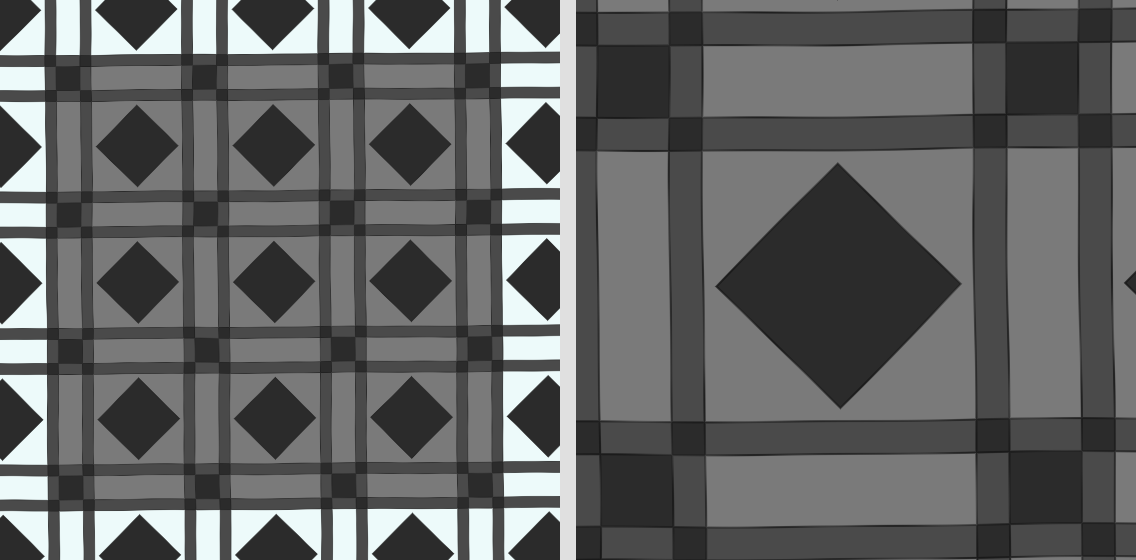
Left: the whole. Right: its middle third, enlarged.
A Shadertoy shader for this pattern:

```glsl
#define PITCH 0.2437
#define CENTER vec2(0.490, 0.497)
#define TILT 0.0065
#define DIAMOND_RADIUS 0.0729
#define BAND_OFFSET 0.0313
#define BAND_HALF 0.0098
#define INK_HALF 0.0006
#define WOBBLE 0.0005
#define PAPER vec3(0.93, 0.98, 0.98)
#define PANEL vec3(0.48)
#define BAND vec3(0.29)
#define DARK vec3(0.17)

// Antialiased coverage of a signed distance
float coverage(float dist) {
    float pixel = 0.7 / iResolution.y;
    return 1.0 - smoothstep(-pixel, pixel, dist);
}

// Slow drift of hand-drawn edges
vec2 wobble(vec2 p) {
    return WOBBLE * (sin(p.yx * 19.0 + vec2(0.7, 2.1)) + 0.5 * sin(p.yx * 47.0 + p * 11.0));
}

// Uneven ink pressure along the outlines
float inkPressure(vec2 p) {
    float waves = sin(p.x * 83.0 + 2.0 * sin(p.y * 61.0)) + sin(p.y * 97.0 + 2.0 * sin(p.x * 53.0));
    return 0.65 + 0.12 * waves;
}

void mainImage(out vec4 fragColor, in vec2 fragCoord) {
    // Slightly tilted frame centred on the middle diamond
    vec2 d = fragCoord / iResolution.y - CENTER;
    vec2 p = d + TILT * vec2(d.y, -d.x);
    p += wobble(p);

    // Folded distances from the band-pair axes and the diamond centres
    vec2 fromPair = abs(fract(p / PITCH) - 0.5) * PITCH;
    vec2 fromDiamond = 0.5 * PITCH - fromPair;

    // Panel spans three tiles plus the surrounding band pairs
    float panelHalf = 1.5 * PITCH + BAND_OFFSET + BAND_HALF;
    float panel = max(abs(p.x), abs(p.y)) - panelHalf;
    vec3 color = mix(PAPER, PANEL, coverage(panel));

    // Bands, their darker crossings and the squares between them
    vec2 bandDist = abs(fromPair - BAND_OFFSET) - BAND_HALF;
    vec2 band = vec2(coverage(bandDist.x), coverage(bandDist.y));
    color = mix(color, BAND, max(band.x, band.y));
    color = mix(color, DARK, band.x * band.y);
    float square = max(fromPair.x, fromPair.y) - (BAND_OFFSET - BAND_HALF);
    color = mix(color, DARK, coverage(square));

    // Diamonds
    float diamond = (fromDiamond.x + fromDiamond.y - DIAMOND_RADIUS) * 0.7071;
    color = mix(color, DARK, coverage(diamond));

    // Thin ink outlines
    float edge = min(min(abs(bandDist.x), abs(bandDist.y)), abs(diamond));
    color = mix(color, DARK * 0.5, coverage(edge - INK_HALF) * inkPressure(p));

    fragColor = vec4(color, 1.0);
}
```
